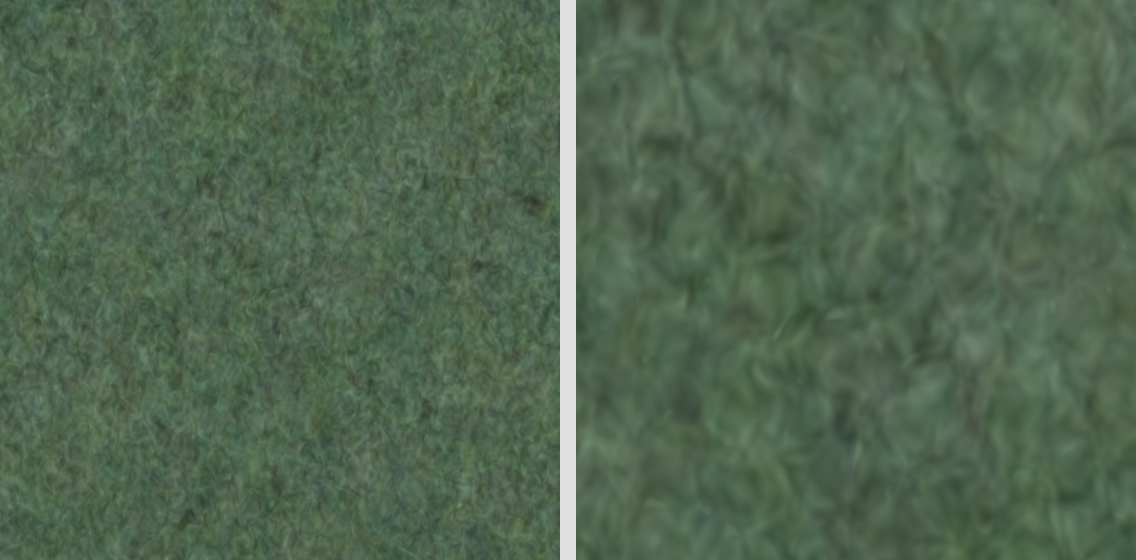
Left: the whole. Right: its middle third, enlarged.
Write a WebGL 2 fragment shader that draws this texture.

```glsl
#version 300 es
precision highp float;
// Mottled, softly blurred green turf with fine grains and dull dark patches.

uniform vec2 u_resolution;
out vec4 outColor;

// Integer hash of a lattice cell, giving a unit gradient
vec2 cellGradient(vec2 cell, uint seed) {
  uvec2 q = uvec2(ivec2(cell) + 4096);
  uint h = q.x * 1597334677u ^ q.y * 3812015801u ^ seed * 2654435769u;
  h = (h ^ (h >> 16)) * 2246822519u;
  h = (h ^ (h >> 13)) * 3266489917u;
  h ^= h >> 16;
  float angle = float(h & 65535u) / 65536.0 * 6.28319;
  return vec2(cos(angle), sin(angle));
}

// Gradient noise, scaled to roughly -1..1
float gradientNoise(vec2 p, uint seed) {
  vec2 cell = floor(p);
  vec2 f = p - cell;
  vec2 w = f * f * f * (f * (f * 6.0 - 15.0) + 10.0);
  float a = dot(cellGradient(cell, seed), f);
  float b = dot(cellGradient(cell + vec2(1, 0), seed), f - vec2(1, 0));
  float c = dot(cellGradient(cell + vec2(0, 1), seed), f - vec2(0, 1));
  float d = dot(cellGradient(cell + vec2(1, 1), seed), f - vec2(1, 1));
  return 1.4 * mix(mix(a, b, w.x), mix(c, d, w.x), w.y);
}

// One layer of blotches, on its own turned lattice to hide the grid
float layer(vec2 p, float frequency, uint seed) {
  float angle = float(seed) * 1.9;
  mat2 turn = mat2(cos(angle), sin(angle), -sin(angle), cos(angle));
  return gradientNoise(turn * p * frequency + float(seed) * 3.7, seed);
}

void main() {
  vec2 uv = gl_FragCoord.xy / min(u_resolution.x, u_resolution.y);

  // Slight upright stretch and a gentle warp make the blotches ragged
  vec2 p = uv * vec2(1.18, 0.9);
  p += 0.007 * vec2(layer(p, 32.0, 1u), layer(p, 32.0, 2u));

  // Lightness: broad drift, blotches, then grains
  float tone = 0.22 * layer(p, 5.0, 3u)
             + 0.36 * layer(p, 15.0, 4u)
             + 0.46 * layer(p, 33.0, 5u)
             + 0.62 * layer(p, 64.0, 6u)
             + 0.40 * layer(p, 118.0, 7u);

  // Grain contrast differs from place to place
  tone *= 1.0 + 0.35 * layer(p, 9.0, 8u);

  // Hue: leafy green against grey, and warm brown against cool blue
  float leafy = 0.7 * layer(p, 7.0, 9u) + 0.6 * layer(p, 24.0, 10u)
              + 0.4 * layer(p, 58.0, 11u);
  float warm = 0.6 * layer(p, 6.0, 12u) + 0.7 * layer(p, 20.0, 13u)
             + 0.5 * layer(p, 52.0, 14u);

  vec3 color = vec3(0.308, 0.397, 0.305);
  color += tone * vec3(0.098, 0.112, 0.098);
  color += leafy * vec3(-0.012, 0.012, -0.022);
  color += warm * vec3(0.024, 0.002, -0.020);

  // Sparse upright dark patches
  float patches = smoothstep(0.38, 0.85, layer(p * vec2(1.15, 0.8), 19.0, 15u));
  color -= patches * vec3(0.055, 0.090, 0.060);

  // Small pale flecks
  float flecks = smoothstep(0.42, 0.85, layer(p, 72.0, 16u));
  color += flecks * vec3(0.055, 0.060, 0.052);

  outColor = vec4(clamp(color, 0.0, 1.0), 1.0);
}
```
